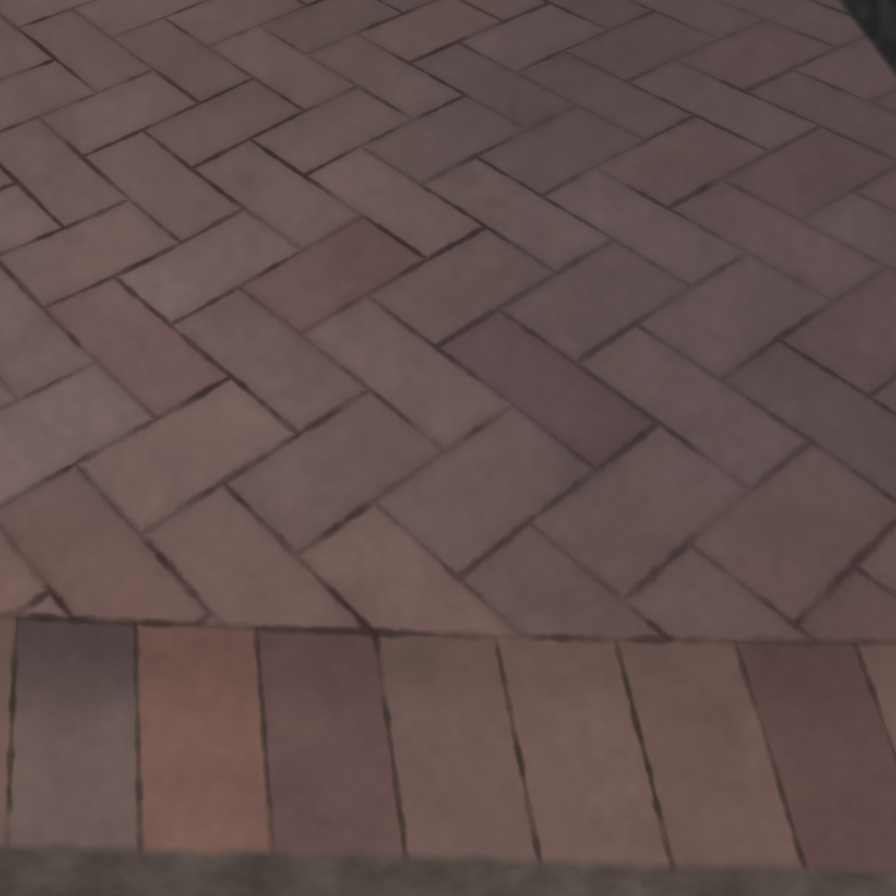
This texture is drawn by a WebGL 1 fragment shader. Its source:

```glsl
precision highp float;
// Worn clay paving seen at an angle: a herringbone field, a row of upright
// border bricks and a strip of grey curb. The field is a perspective plane
// solved back to brick units, with per-brick tints and noisy mortar joints.
uniform vec2 u_resolution;

float hash(vec2 p) {
  return fract(sin(dot(p, vec2(127.1, 311.7))) * 4375.85);
}

float noise(vec2 p) {
  vec2 i = floor(p), f = fract(p);
  f = f * f * (3.0 - 2.0 * f);
  return mix(mix(hash(i), hash(i + vec2(1.0, 0.0)), f.x),
             mix(hash(i + vec2(0.0, 1.0)), hash(i + 1.0), f.x), f.y);
}

float fbm(vec2 p) {
  float sum = 0.0, amp = 0.5;
  for (int i = 0; i < 4; i++) {
    sum += amp * noise(p);
    p = mat2(0.8, 0.6, -0.6, 0.8) * p * 2.03 + 7.1;
    amp *= 0.5;
  }
  return sum;
}

// Slight lens bow, applied before the perspective is undone.
vec2 unbow(vec2 p) {
  vec2 q = (p - vec2(0.156, 0.286)) / 0.195;
  float stretch = 0.078 * p.x * p.x * p.x * max(1.0 - 1.7 * p.y, 0.0);
  return p - vec2(stretch, 0.013 * exp(-dot(q, q)));
}

// Solves the perspective for plane coordinates, one unit per brick width.
vec2 toPlane(vec2 p) {
  vec2 origin = vec2(0.5352, 0.2526);
  vec2 alongA = vec2(0.0779, -0.0267) - 0.033 * p;
  vec2 alongB = vec2(0.0508, 0.0384) + 0.044 * p;
  vec2 r = p - origin;
  float det = alongA.x * alongB.y - alongB.x * alongA.y;
  return vec2(r.x * alongB.y - alongB.x * r.y,
              alongA.x * r.y - r.x * alongA.y) / det + vec2(6.0, 0.0);
}

// Returns brick corner in xy and position inside the brick in zw.
vec4 herringbone(vec2 g, out vec2 size) {
  vec2 cell = floor(g);
  float d = mod(cell.x - cell.y + 0.5, 4.0);
  float across = step(d, 2.0);
  size = mix(vec2(1.0, 2.0), vec2(2.0, 1.0), across);
  vec2 corner = cell;
  corner.x -= across * step(1.0, d);
  corner.y -= (1.0 - across) * step(d, 3.0);
  return vec4(corner, g - corner);
}

float isBrick(vec2 id, vec2 target) {
  vec2 d = abs(id - target);
  return 1.0 - step(0.5, max(d.x, d.y));
}

vec3 tint(vec2 id) {
  float value = hash(id + 3.7) - 0.5;
  float warmth = hash(id * 1.7 + 11.3) - 0.5;
  return vec3(0.026, 0.023, 0.022) * value + vec3(0.01, -0.004, -0.008) * warmth;
}

// Dirty mortar: 1 inside the joint, fading and breaking up along it.
float joint(float d, float width, vec2 p) {
  float wobble = (fbm(p * 70.0) - 0.47) * width * 0.9;
  float wear = mix(0.25, 1.0, smoothstep(0.3, 0.7, fbm(p * 16.0 + 4.0)));
  return (1.0 - smoothstep(0.0, width, d + wobble)) * wear;
}

vec3 fieldColor(vec2 p) {
  vec2 size;
  vec4 brick = herringbone(toPlane(unbow(p)), size);
  vec2 id = brick.xy;
  vec2 edge = min(brick.zw, size - brick.zw);
  vec3 col = mix(vec3(0.44, 0.362, 0.347), vec3(0.362, 0.302, 0.298),
                 smoothstep(0.0, 0.9, p.x + 0.12 - 0.3 * p.y));
  col *= mix(0.92, 1.0, smoothstep(0.0, 0.3, p.y));
  col += vec3(0.014, 0.001, -0.005) * smoothstep(0.52, 0.68, p.y);
  col += tint(id);
  // A few darker plum and red bricks.
  float plum = isBrick(id, vec2(4.0, 1.0)) + 0.7 * isBrick(id, vec2(1.0, -2.0));
  float red = isBrick(id, vec2(3.0, -1.0)) + 0.7 * isBrick(id, vec2(-1.0, 0.0));
  col -= vec3(0.032, 0.043, 0.032) * plum + vec3(0.026, 0.036, 0.034) * red;
  float fade = mix(1.0, 0.7, smoothstep(0.4, 0.8, p.x));
  float mortar = joint(min(edge.x, edge.y), 0.065, p) * fade;
  // Wide soft grime hugging the joints.
  col *= 0.96 + 0.05 * smoothstep(0.0, 0.2, min(edge.x, edge.y));
  return mix(col, vec3(0.205, 0.16, 0.16), mortar * 0.85);
}

vec3 borderColor(vec2 p, float t) {
  float s = (p.x - mix(0.018, 0.008, t)) / mix(0.1337, 0.1484, t);
  float id = floor(s);
  float side = min(fract(s), 1.0 - fract(s));
  vec3 col = vec3(0.422, 0.332, 0.31) + tint(vec2(id, 40.0)) * 0.7;
  float first = isBrick(vec2(id), vec2(0.0));
  col -= first * mix(vec3(0.1, 0.06, 0.045), vec3(0.02, 0.0, -0.005), smoothstep(0.0, 0.65, t));
  col += isBrick(vec2(id), vec2(1.0)) * vec3(0.02, 0.0, -0.006);
  col -= isBrick(vec2(id), vec2(2.0)) * vec3(0.03, 0.032, 0.022);
  col -= isBrick(vec2(id), vec2(6.0)) * vec3(0.05, 0.05, 0.042);
  col *= mix(0.93, 1.03, smoothstep(0.0, 0.6, t));
  return mix(col, vec3(0.22, 0.18, 0.165), joint(side, 0.042, p) * 0.85);
}

void main() {
  vec2 p = gl_FragCoord.xy / u_resolution;
  p.y = 1.0 - p.y; // measured downward from the far edge
  float top = 0.687 + 0.055 * p.x - 0.025 * p.x * p.x;
  float bottom = 0.943 + 0.028 * p.x + 0.006 * (noise(p * 30.0) - 0.5);
  float t = (p.y - top) / (bottom - top);

  vec3 col = mix(fieldColor(p), borderColor(p, t), smoothstep(-0.002, 0.002, p.y - top));
  float seam = joint(abs(p.y - top), 0.0075, p) * mix(0.9, 0.6, p.x);
  col = mix(col, vec3(0.22, 0.175, 0.165), seam);

  // Curb along the near edge and dark ground beyond the far right corner.
  vec3 curb = vec3(0.315, 0.28, 0.262) + 0.12 * (fbm(p * vec2(28.0, 45.0)) - 0.47);
  col = mix(col, curb, smoothstep(-0.008, 0.01, p.y - bottom));
  float corner = p.x - 0.937 - 0.75 * p.y;
  vec3 ground = vec3(0.16, 0.155, 0.155) + 0.06 * (noise(p * 80.0) - 0.5);
  col = mix(col, ground, smoothstep(-0.006, 0.006, corner));

  // Mottled stains and fine grain.
  col *= 1.0 + 0.15 * (fbm(p * 15.0) - 0.47) + 0.09 * (fbm(p * 75.0) - 0.47);
  gl_FragColor = vec4(col, 1.0);
}
```
